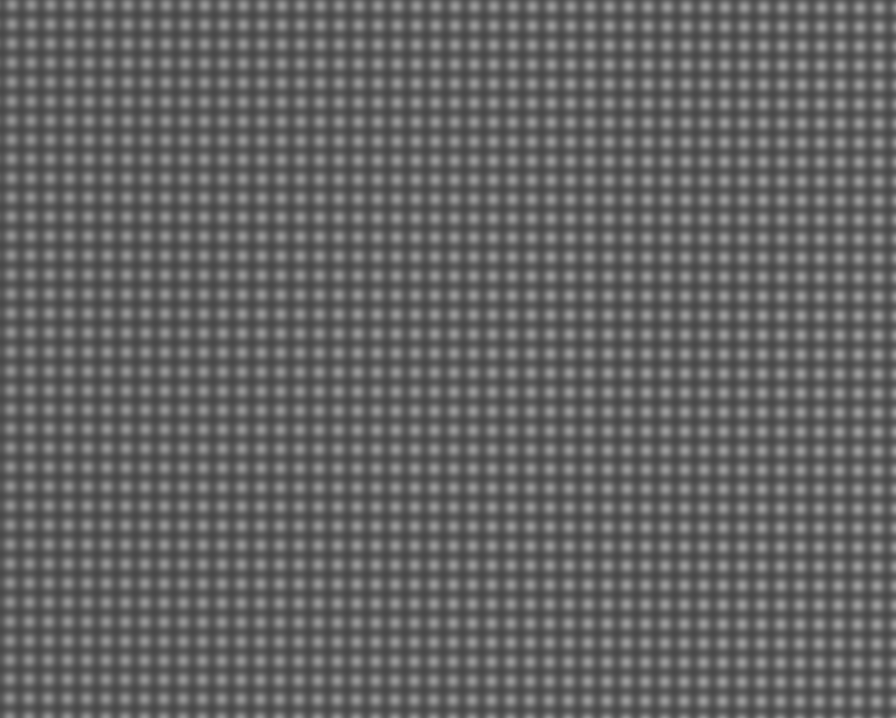
A WebGL 1 fragment shader for this pattern:

```glsl
precision mediump float;
// A fine square lattice of soft grey dots on dark grey, turned very slightly.
// Each dot is a product of two raised cosines; gradient noise and a
// left-to-right ramp vary the brightness gently between dots.

uniform vec2 u_resolution;

const float DOTS_ACROSS = 46.5;
const float TILT = 0.0035;                    // radians, clockwise
const vec2 CENTRE_DOT = vec2(-0.685, 0.30);   // dot nearest the middle, in cells
const float GAP_LEVEL = 0.28;                 // profile height between dots
const float BASE_GREY = 0.256;
const float DOT_GAIN = 0.342;
const float TAU = 6.28318;

vec2 hash2(vec2 p) {
  vec2 q = fract(p * vec2(0.1031, 0.1137));
  q += dot(q, q.yx + 3.33);
  return fract((q.xx + q.yx) * q.yy * vec2(7.31, 9.17)) * 2.0 - 1.0;
}

float cornerSlope(vec2 cell, vec2 corner, vec2 f) {
  return dot(hash2(cell + corner), f - corner);
}

float gradientNoise(vec2 p) {
  vec2 cell = floor(p);
  vec2 f = fract(p);
  vec2 w = f * f * f * (f * (f * 6.0 - 15.0) + 10.0);
  float low = mix(cornerSlope(cell, vec2(0.0, 0.0), f),
                  cornerSlope(cell, vec2(1.0, 0.0), f), w.x);
  float high = mix(cornerSlope(cell, vec2(0.0, 1.0), f),
                   cornerSlope(cell, vec2(1.0, 1.0), f), w.x);
  return mix(low, high, w.y);
}

vec2 rotate(vec2 p, float angle) {
  float c = cos(angle);
  float s = sin(angle);
  return vec2(c * p.x - s * p.y, s * p.x + c * p.y);
}

// Height of the dot field: 1 at integer points, lowest at cell corners.
float softDots(vec2 p, float gap) {
  vec2 wave = 0.5 + 0.5 * cos(TAU * fract(p));
  vec2 profile = mix(vec2(gap), vec2(1.0), wave);
  return profile.x * profile.y;
}

void main() {
  // Centred coordinates, in canvas widths
  vec2 p = (gl_FragCoord.xy - 0.5 * u_resolution) / u_resolution.x;

  // Lattice, one unit per dot
  vec2 lattice = rotate(p, TILT) * DOTS_ACROSS - CENTRE_DOT;
  float dots = softDots(lattice, GAP_LEVEL);

  // Uneven brightness: broad ramp plus faint drift
  float ramp = 1.0 + 0.12 * p.x;
  float drift = 1.0 + 0.04 * gradientNoise(lattice * 0.37 + 40.0);
  float grey = BASE_GREY + DOT_GAIN * dots * ramp * drift;

  gl_FragColor = vec4(vec3(grey), 1.0);
}
```
